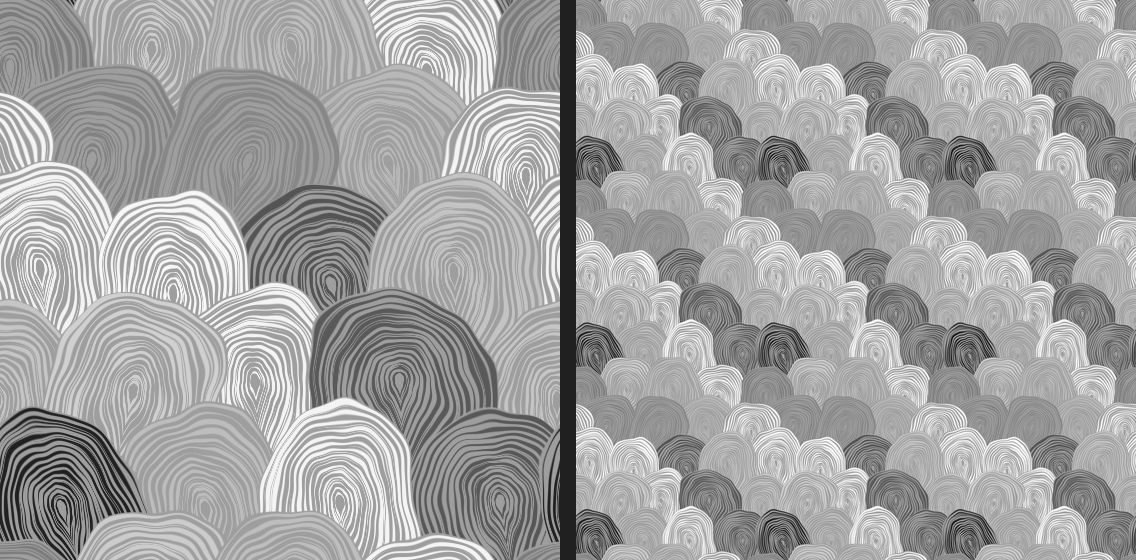
Left, the tile; right, the same tile 3 across and 3 down.
Give the GLSL for this pattern, as a WebGL 2 fragment shader.

```glsl
#version 300 es
precision highp float;
// Seamless overlapping scales, each filled with wavy nested teardrop rings in greys.

uniform vec2 u_resolution;
out vec4 outColor;

const float TAU = 6.2831853;
const vec2 GRID = vec2(4.0, 5.0);   // scales across, rows up
const float ROW_SHIFT = 0.4;        // 5 rows * 0.4 = 2 whole cells, so rows wrap
const float RINGS = 16.0;
const float GROUND = 0.62;

vec3 hash3(vec2 id, float salt) {
    vec3 p = fract((id.xyx + salt) * vec3(0.1031, 0.1030, 0.0973));
    p += dot(p, p.yxz + 33.33);
    return fract((p.xxy + p.yzz) * p.zyx);
}

mat2 rotation(float angle) {
    float c = cos(angle), s = sin(angle);
    return mat2(c, s, -s, c);
}

// Line tone of a scale: a shuffled rank fixes how often each tone occurs.
float lineTone(vec2 id, float vary) {
    float rank = mod(8.0 * id.y + 7.0 * id.x, GRID.x * GRID.y);
    if (rank < 0.5) return 0.13;
    if (rank < 3.5) return mix(0.33, 0.38, vary);
    if (rank < 6.5) return mix(0.46, 0.53, vary);
    if (rank < 13.5) return mix(0.72, 0.83, vary);
    return mix(0.93, 1.0, vary);
}

// Teardrop distance with a cusp pointing down: x = distance, y = its slope.
vec2 teardrop(vec2 p, float angle) {
    float a = abs(angle);
    float wide = 0.70 * exp(-1.3 * a);
    float cusp = 0.85 * exp(-7.0 * a);
    float shoulder = 0.07 * pow(sin(2.0 * a), 2.0) * smoothstep(0.2, 0.9, length(p));
    float reach = 1.0 + wide + cusp + shoulder;
    float bend = (1.3 * wide + 7.0 * cusp) / reach;
    return vec2(length(p), sqrt(1.0 + bend * bend)) / reach;
}

// Layered sines around the focus; whole frequencies close up on themselves.
float ringWobble(float angle, float dist, vec3 phase) {
    return 0.60 * sin(2.0 * angle + phase.x + 2.0 * dist)
         + 0.48 * sin(3.0 * angle + phase.y - 5.0 * dist)
         + 0.30 * sin(5.0 * angle + phase.z + 7.0 * dist)
         + 0.17 * sin(8.0 * angle + phase.x - 9.0 * dist)
         + 0.08 * sin(13.0 * angle + phase.y + 8.0 * dist);
}

float ringHalfWidth(float angle, float ring, vec2 id, vec3 phase) {
    vec3 vary = hash3(id, 3.7 + 5.3 * ring);
    float width = 0.225 + 0.15 * (vary.x - 0.5)
                + 0.09 * sin(2.0 * angle + TAU * vary.y + phase.x)
                + 0.04 * sin(5.0 * angle + TAU * vary.z);
    return width * mix(0.8, 1.08, ring / RINGS);
}

// Tapered hairlines that run along part of some gaps between rings.
float hairHalfWidth(float angle, float gap, vec2 id) {
    vec3 vary = hash3(id, 7.9 + 4.1 * gap);
    float inside = step(1.5, gap) * step(gap, RINGS - 0.5);
    return mix(-1.0, 0.32 * sin(angle + TAU * vary.x) - 0.18 - 0.1 * vary.y, inside);
}

float stroke(float dist, float halfWidth, float blur) {
    return 1.0 - smoothstep(-blur, blur, abs(dist) - halfWidth);
}

// One scale at an offset from its focus: x = grey value, y = coverage.
vec2 drawScale(vec2 offset, vec2 id, float pixel) {
    vec3 form = hash3(id, 11.3);
    vec3 phase = TAU * hash3(id, 23.9);
    vec2 radius = vec2(mix(0.130, 0.156, form.x), mix(0.152, 0.174, form.y));
    vec2 p = rotation(0.6 * (form.z - 0.5)) * offset / radius;
    p.x *= 1.0 + 0.5 * exp(-3.0 * length(p));   // slimmer core

    float angle = atan(p.x, -p.y);
    vec2 drop = teardrop(p, angle);
    float dist = drop.x * (1.15 - 0.15 * min(drop.x, 2.0));
    float level = dist * (RINGS + ringWobble(angle, dist, phase));
    float blur = min(0.65 * drop.y * RINGS * pixel / radius.x, 0.4);

    float cover = 1.0 - smoothstep(-blur, blur, level - RINGS);
    float ring = floor(level), gap = round(level);
    float line = stroke(level - ring - 0.5, ringHalfWidth(angle, ring, id, phase), blur);
    line *= step(1.0, level);                   // open core
    line = max(line, stroke(level - gap, hairHalfWidth(angle, gap, id), blur));
    return vec2(mix(GROUND, lineTone(id, form.z), line), cover);
}

void main() {
    vec2 uv = gl_FragCoord.xy / u_resolution;
    float pixel = 1.0 / min(u_resolution.x, u_resolution.y);
    vec2 cell = uv * GRID;
    float grey = GROUND;

    // Paint back to front: upper rows first, then odd columns before even ones.
    for (int j = 2; j >= -1; j--) {
        float row = floor(cell.y) + float(j);
        float wrappedRow = mod(row, GRID.y);
        float x = cell.x - ROW_SHIFT * wrappedRow;
        for (int pass = 1; pass >= 0; pass--) {
            for (int i = -1; i <= 1; i++) {
                float column = floor(x) + float(i);
                if (int(mod(column, 2.0)) != pass) continue;
                vec2 id = vec2(mod(column, GRID.x), wrappedRow);
                vec2 jitter = (hash3(id, 41.7).xy - 0.5) * vec2(0.16, 0.24);
                vec2 focus = vec2(column, row) + 0.5 + jitter;
                vec2 scale = drawScale((vec2(x, cell.y) - focus) / GRID, id, pixel);
                grey = mix(grey, scale.x, scale.y);
            }
        }
    }
    outColor = vec4(vec3(grey), 1.0);
}
```
